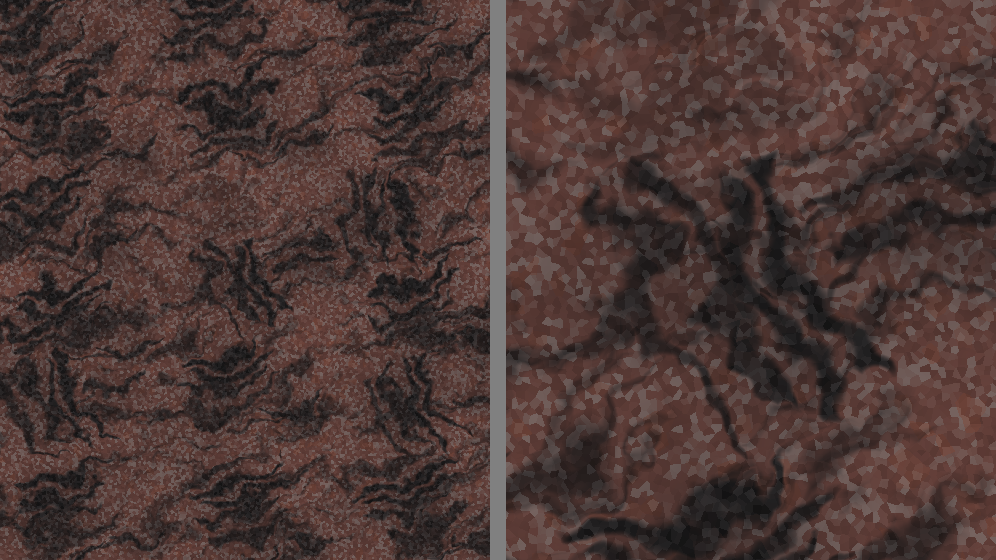
Left: the whole. Right: its middle third, enlarged.
Write a WebGL 2 fragment shader that draws this texture.

```glsl
#version 300 es
precision highp float;

uniform vec2 u_resolution;
out vec4 fragColor;

float hash(vec2 p) {
    vec3 h = fract(p.xyx * 0.1031);
    h += dot(h, h.yzx + 33.33);
    return fract((h.x + h.y) * h.z);
}

mat2 turn(float angle) {
    float c = cos(angle), s = sin(angle);
    return mat2(c, s, -s, c);
}

// Distance to the nearest scattered point, and that point's random id
vec2 cellular(vec2 p) {
    vec2 cell = floor(p), nearest = vec2(9.0, 0.0);
    for (int j = -1; j <= 1; j++)
        for (int i = -1; i <= 1; i++) {
            vec2 id = cell + vec2(i, j);
            vec2 point = id + vec2(hash(id), hash(id + 71.7));
            float d = distance(p, point);
            if (d < nearest.x) nearest = vec2(d, hash(id + 19.3));
        }
    return nearest;
}

float layers(vec2 p) {
    float sum = 0.0, weight = 0.5;
    for (int i = 0; i < 4; i++) {
        sum += weight * cellular(p).x;
        p = mat2(1.6, 1.2, -1.2, 1.6) * p + 17.0;
        weight *= 0.5;
    }
    return sum;
}

// One tapered, upward-curving dark stroke
float stroke(vec2 p, float width) {
    float taper = max(1.0 - 1.25 * p.x * p.x, 0.0);
    float y = abs(p.y - 0.32 * p.x - 0.35 * p.x * p.x);
    return (1.0 - smoothstep(0.25 * width * taper, width * taper + 0.04, y))
        * smoothstep(0.0, 0.35, taper);
}

// Fan of strokes with a soft shadow
float fan(vec2 p) {
    float dark = 0.42 * exp(-1.7 * dot(p, p));
    for (int i = 0; i < 4; i++) {
        float k = float(i);
        vec2 q = p - vec2(0.12 * sin(k * 2.3) + 0.05 * k - 0.1, 0.42 - 0.31 * k);
        q.y += 0.06 * sin(6.0 * q.x + 2.0 * k);
        dark = max(dark, stroke(q, 0.17) * (0.98 - 0.05 * k));
    }
    return dark;
}

// Three columns by six rows of fans, a few of them turned
float veins(vec2 p) {
    vec2 size = vec2(0.32, 0.173);
    vec2 down = vec2(p.x, 1.0 - p.y);
    vec2 base = floor(down / size);
    float dark = 0.0;
    for (int j = -1; j <= 1; j++)
        for (int i = -1; i <= 1; i++) {
            vec2 id = base + vec2(i, j);
            bool middle = id.x == 1.0;
            bool turned = id.y == (middle ? 3.0 : 4.0);
            bool upright = id == vec2(2.0, 2.0);
            vec2 center = (id + vec2(0.25, 0.23)) * size;
            center.x += 0.026 * mod(id.y, 2.0) + 0.006 * id.y - 0.02;
            center += 0.016 * (vec2(hash(id), hash(id + 5.0)) - 0.5);
            if (middle && id.y > 2.0 && id.y < 5.0) center.y -= 0.05;
            if (upright) center.x -= 0.05;
            vec2 q = (down - center) * vec2(10.0, -10.0);
            float angle = turned ? 1.4 : upright ? 1.9 : 0.12 * (hash(id + 9.0) - 0.5);
            float strength = id == vec2(1.0, 2.0) ? 0.4 : 1.0;
            dark = max(dark, strength * fan(turn(angle) * q));
            // Smaller smudge and its thin tail
            vec2 side = q - (turned ? vec2(1.25, 0.25) : vec2(1.25, -0.6));
            dark = max(dark, 0.85 * stroke(side * 1.5, 0.24));
            dark = max(dark, 0.7 * stroke(side + vec2(0.45, 0.2), 0.05));
            dark = max(dark, 0.4 * exp(-5.0 * dot(side, side)));
        }
    return dark;
}

void main() {
    vec2 p = gl_FragCoord.xy / u_resolution.y;
    vec2 warp = vec2(layers(p * 10.0), layers(p * 10.0 + 43.0)) - 0.42;
    vec2 bent = p + 0.1 * warp;

    // Wisps drifting up to the right, over broad clouds
    vec2 flow = turn(-0.45) * bent;
    flow.y += 0.02 * sin(flow.x * 14.0 + 2.0 * sin(flow.y * 9.0));
    float wisps = smoothstep(0.36, 0.62, layers(flow * vec2(7.0, 21.0)));
    float cloud = 0.5 + 0.25 * (sin(bent.x * 17.0 + 3.0 * sin(bent.y * 8.0))
        + sin(bent.y * 23.0 - bent.x * 9.0));
    float dark = veins(bent);
    dark = max(dark, 0.7 * wisps) + 0.2 * cloud * (1.0 - dark);

    // Crystal grains: red, grey and a few orange flecks
    vec2 fine = cellular(p * 210.0);
    vec2 coarse = cellular(p * 105.0 + 8.0);
    dark = clamp(dark + 0.22 * (coarse.y - 0.5), 0.0, 1.0);
    vec3 stone = mix(vec3(0.41, 0.26, 0.235), vec3(0.43, 0.36, 0.345),
        smoothstep(0.45, 0.95, fine.y));
    stone = mix(stone, vec3(0.46, 0.25, 0.19), 0.5 * smoothstep(0.85, 0.95, coarse.y));
    stone *= 0.8 + 0.25 * fine.y + 0.2 * coarse.y;
    vec3 mineral = vec3(0.115, 0.11, 0.113) * (0.65 + 0.75 * fine.y);
    fragColor = vec4(mix(stone, mineral, dark), 1.0);
}
```
